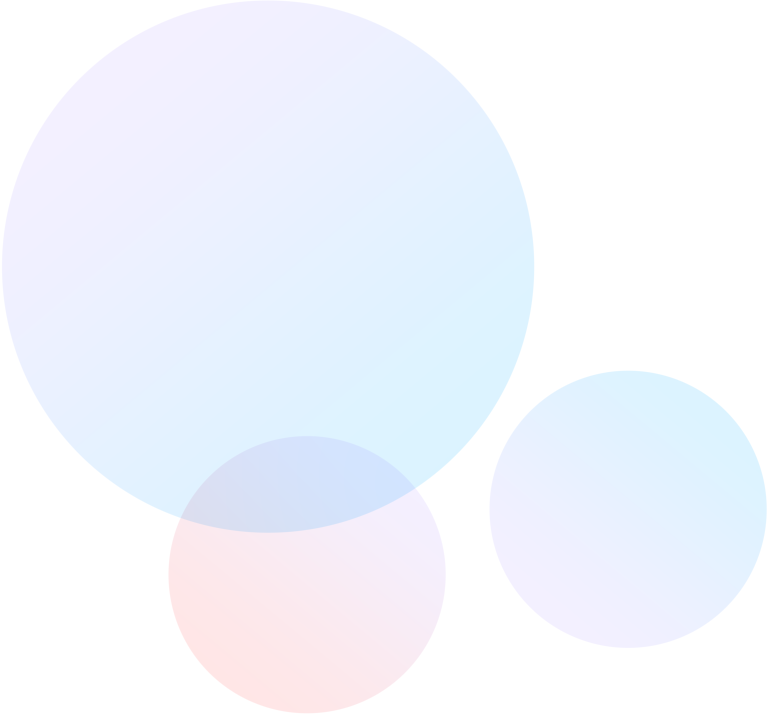
A Shadertoy shader for this background:

```glsl
// Three pale translucent discs on white, each tinted by a diagonal gradient.
// Every disc is a smooth-edged circle distance; the tints are multiplied
// together, so the overlap of two discs darkens like layered glass.

// Tint of one disc: white outside, a gradient along the given direction inside.
vec3 discTint(vec2 p, vec2 center, float radius, vec2 direction, vec3 startColor, vec3 endColor) {
    vec2 offset = p - center;
    float along = dot(offset, normalize(direction)) / radius;
    vec3 tint = mix(startColor, endColor, smoothstep(-1.1, 1.1, along));
    float pixel = 1.0 / iResolution.y;
    float coverage = smoothstep(0.75 * pixel, -0.75 * pixel, length(offset) - radius);
    return mix(vec3(1.0), tint, coverage);
}

void mainImage(out vec4 fragColor, in vec2 fragCoord) {
    vec2 p = fragCoord / iResolution.y;

    vec3 lavender = vec3(0.955, 0.940, 1.0);
    vec3 skyBlue = vec3(0.860, 0.953, 1.0);
    vec3 blush = vec3(1.0, 0.902, 0.902);

    // Large disc, small lower disc, small right disc
    vec3 color = discTint(p, vec2(0.3755, 0.6266), 0.3727, vec2(0.64, -0.77), lavender, skyBlue);
    color *= discTint(p, vec2(0.4301, 0.1951), 0.1941, vec2(0.64, 0.77), blush, lavender);
    color *= discTint(p, vec2(0.8797, 0.2867), 0.1941, vec2(0.64, 0.77), lavender, skyBlue);

    fragColor = vec4(color, 1.0);
}
```
